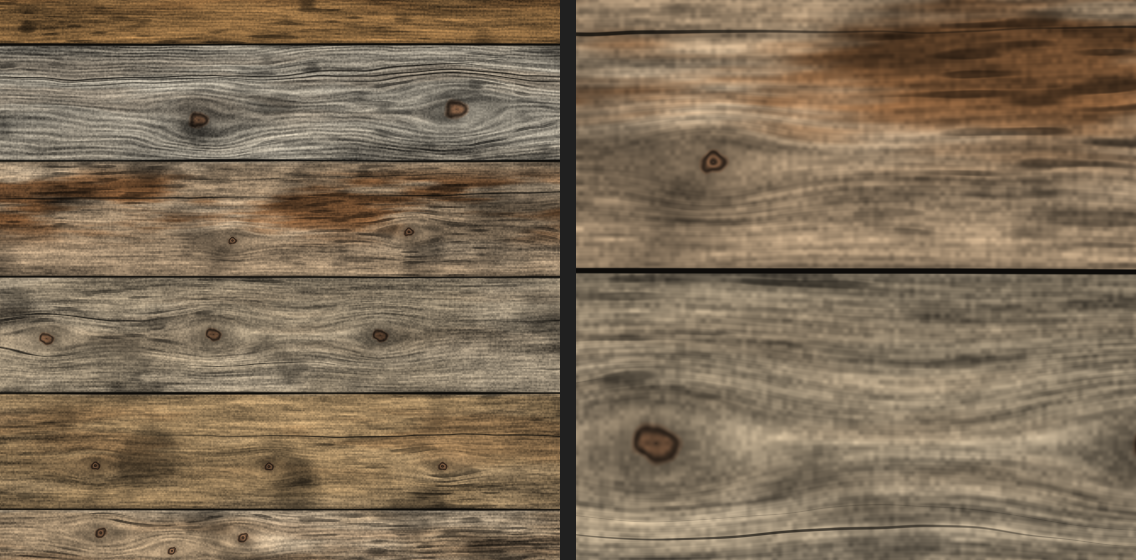
Left: the whole. Right: its middle third, enlarged.
Give the GLSL for this texture, as a Shadertoy shader.

```glsl
// Weathered horizontal planks with dark seams, knots, cracks and rust-brown stains.
// Each plank has a base colour and wear style; its grain is stretched noise
// whose height coordinate is bent around the knots.

const float FIRST_SEAM = 0.0898;
const float PITCH = 0.2077;
const float TAU = 6.2832;

const vec3 RUST = vec3(0.37, 0.23, 0.12);
const vec3 SILVER = vec3(0.68, 0.63, 0.55);
const vec3 GAP = vec3(0.05, 0.045, 0.035);
const vec3 KNOT_DARK = vec3(0.15, 0.11, 0.08);
const vec3 KNOT_LIGHT = vec3(0.38, 0.27, 0.19);

// Planks from bottom to top
const vec3 BASE[6] = vec3[6](
    vec3(0.56, 0.48, 0.38), vec3(0.55, 0.455, 0.325), vec3(0.56, 0.505, 0.42),
    vec3(0.56, 0.48, 0.385), vec3(0.53, 0.505, 0.455), vec3(0.50, 0.375, 0.23));
// Rust, growth ring strength, silvering
const vec3 WEAR[6] = vec3[6](
    vec3(0.25, 0.7, 0.6), vec3(0.3, 0.25, 0.2), vec3(0.1, 0.3, 0.5),
    vec3(1.0, 0.35, 0.45), vec3(0.15, 1.0, 0.5), vec3(0.6, 0.5, 0.0));
// First knot x, knot spacing, height within the plank, radius
const vec4 KNOTS[6] = vec4[6](
    vec4(0.18, 0.127, 0.73, 0.010), vec4(0.17, 0.31, 0.42, 0.010),
    vec4(0.083, 0.298, 0.42, 0.012), vec4(0.415, 0.315, 0.40, 0.010),
    vec4(0.355, 0.46, 0.36, 0.018), vec4(2.0, 0.5, 0.5, 0.010));

float hash(vec2 p) {
    return fract(sin(dot(p, vec2(127.1, 311.7))) * 43758.5);
}

float noise(vec2 p) {
    vec2 i = floor(p), f = fract(p);
    f = f * f * (3.0 - 2.0 * f);
    return mix(mix(hash(i), hash(i + vec2(1, 0)), f.x),
               mix(hash(i + vec2(0, 1)), hash(i + vec2(1, 1)), f.x), f.y);
}

float fbm(vec2 p) {
    float sum = 0.0, amp = 0.533;
    for (int i = 0; i < 4; i++) {
        sum += amp * noise(p);
        p = p * 2.03 + 17.3;
        amp *= 0.5;
    }
    return sum;
}

float line(float d, float halfWidth, float px) {
    return 1.0 - smoothstep(halfWidth - px, halfWidth + px, abs(d));
}

// Returns the grain bend and the distance to the nearest knot in knot radii
vec2 knotField(vec2 p, vec4 row, float id) {
    float bend = 0.0, nearest = 1e3;
    for (int k = 0; k < 3; k++) {
        float n = float(k), h = hash(vec2(n + 3.0, id + 9.0));
        float radius = row.w * (0.75 + 0.4 * h);
        vec2 d = p - vec2(row.x + n * row.y, (row.z + 0.22 * (h - 0.5)) * PITCH);
        vec2 q = d / (radius * vec2(6.0, 3.2));
        bend -= d.y * exp(-dot(q, q));
        float rough = 0.35 * (noise(d / radius * 1.6 + id * 5.0) - 0.5);
        nearest = min(nearest, length(d / vec2(1.15, 0.95)) / radius + rough);
    }
    return vec2(bend, nearest);
}

// Long broken splits that follow the grain
float cracks(float x, float grain, float id, float px) {
    float dark = 0.0;
    for (int k = 0; k < 3; k++) {
        float h = hash(vec2(id + 2.0, float(k) * 4.7 + 1.0));
        float seed = h * 50.0 + id * 9.0;
        float path = (0.2 + 0.65 * h) * PITCH + (h - 0.6) * 0.05 * (x - 0.5)
                   + 0.007 * noise(vec2(x * 5.0, seed)) + 0.002 * noise(vec2(x * 35.0, seed));
        float extent = smoothstep(0.42, 0.7, noise(vec2(x * 3.0 + seed, seed)));
        dark = max(dark, extent * line(grain - path, 0.0011 * extent, px));
    }
    return dark;
}

void mainImage(out vec4 fragColor, in vec2 fragCoord) {
    vec2 uv = fragCoord / iResolution.xy;
    float px = 1.0 / iResolution.y;
    float row = (uv.y - FIRST_SEAM) / PITCH;
    float id = floor(row), v = fract(row), x = uv.x;
    int plank = clamp(int(id) + 1, 0, 5);
    vec3 wear = WEAR[plank];

    // Grain height: waves plus the bend around knots
    vec2 knot = knotField(vec2(x, v * PITCH), KNOTS[plank], id);
    float wave = fbm(vec2(x * 3.0 + id * 13.0, v * 2.0)) - 0.5;
    float g = v * PITCH + knot.x + wave * mix(0.008, 0.045, wear.y * wear.y);
    vec2 grain = vec2(x, g) + id * vec2(5.3, 2.7);

    // Tone from broad bands, streaks, fibres, grit and growth rings
    float broad = fbm(grain * vec2(3.0, 22.0)) - 0.5;
    float streak = fbm(grain * vec2(7.0, 110.0)) - 0.5;
    float fibre = noise(grain * vec2(45.0, 330.0)) - 0.5;
    float grit = noise(uv * 330.0) - 0.5;
    float ring = sin(TAU * (g * 115.0 + 2.5 * noise(grain * vec2(2.0, 25.0))));
    float tone = 1.0 + 0.7 * broad + 0.75 * streak + 0.3 * fibre + 0.28 * grit
               + 0.14 * wear.y * ring;

    // Silvered patches, rust stains, dark flecks and soft smudges
    vec3 color = BASE[plank];
    float pale = smoothstep(0.45, 0.75, fbm(grain * vec2(4.0, 18.0) + 40.0));
    color = mix(color, SILVER, 0.75 * wear.z * pale);
    float band = smoothstep(0.2, 0.5, v) * (1.0 - smoothstep(0.8, 0.98, v));
    float stain = smoothstep(0.4, 0.65, fbm(grain * vec2(5.0, 34.0) + 80.0));
    color = mix(color, RUST, 0.8 * wear.x * stain * band);
    float patchy = smoothstep(0.45, 0.65, fbm(grain * vec2(5.0, 14.0) + 11.0));
    float fleck = smoothstep(0.6, 0.85, noise(grain * vec2(24.0, 170.0)));
    float smudge = smoothstep(0.55, 0.8, fbm(uv * vec2(8.0, 11.0) + id * 7.0));
    color *= tone * (1.0 - 0.4 * patchy * fleck) * (1.0 - 0.35 * smudge);

    // Knots: soft halo, ringed core
    color *= 1.0 - 0.35 * exp(-0.3 * knot.y * knot.y);
    vec3 core = mix(KNOT_DARK, KNOT_LIGHT, 0.5 - 0.5 * cos(knot.y * 9.0)) * tone;
    color = mix(color, core, 0.9 * (1.0 - smoothstep(0.7, 1.1, knot.y)));
    color = mix(color, GAP, 0.8 * cracks(x, g, id, px));

    // Worn pale lip at the top edge, then the dark gap between planks
    float lip = 1.0 - smoothstep(0.002, 0.008, (1.0 - v) * PITCH);
    color = mix(color, SILVER * tone, 0.5 * lip * noise(vec2(x * 14.0, id * 3.0)));
    float seam = round(row);
    float offset = (row - seam) * PITCH + 0.0016 * (noise(vec2(x * 4.0, seam * 7.0)) - 0.5);
    float gapWidth = mix(0.0008, 0.0026, noise(vec2(x * 5.0, seam * 3.7)));
    color *= 1.0 - 0.3 * exp(-abs(offset) * 280.0);
    color = mix(color, GAP, line(offset, gapWidth, px));

    fragColor = vec4(clamp(color, 0.0, 1.0), 1.0);
}
```
